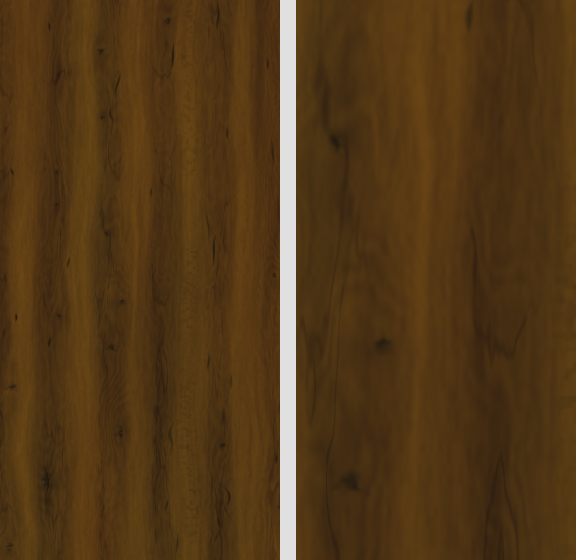
Left, the full canvas; right, a detail of the centre.
Write a WebGL 1 fragment shader that draws this texture.

```glsl
precision highp float;
// Dark walnut veneer: vertical grain bands, knots, cracks and fine pores.
uniform vec2 u_resolution;

float hash(vec2 p) {
  vec3 q = fract(vec3(p.xyx) * 0.1031);
  q += dot(q, q.yzx + 33.33);
  return fract((q.x + q.y) * q.z);
}

float noise(vec2 p) {
  vec2 i = floor(p), f = fract(p);
  f = f * f * (3.0 - 2.0 * f);
  return mix(mix(hash(i), hash(i + vec2(1.0, 0.0)), f.x),
             mix(hash(i + vec2(0.0, 1.0)), hash(i + vec2(1.0)), f.x), f.y);
}

float fbm(vec2 p) {
  float sum = 0.0, amp = 0.53;
  for (int i = 0; i < 4; i++) {
    sum += amp * noise(p);
    p = p * 2.03 + vec2(17.3, 9.1);
    amp *= 0.5;
  }
  return sum;
}

// Scattered features sit near the dark bands, spread evenly along the height.
vec2 scatter(float id, float count, float spread) {
  float band = floor(hash(vec2(id, 3.7)) * 6.0);
  float x = 0.005 + band * 0.195 + (hash(vec2(id, 8.2)) - 0.5) * spread;
  return vec2(x, (id + hash(vec2(id, 5.1))) / count * 2.0);
}

void main() {
  vec2 p = gl_FragCoord.xy / u_resolution.x;

  // Knots push the grain aside and darken their surroundings.
  vec2 grain = p;
  float halo = 0.0, core = 0.0;
  for (int i = 0; i < 18; i++) {
    float id = float(i);
    vec2 d = p - scatter(id, 18.0, 0.09);
    float size = mix(0.45, 1.25, hash(vec2(id, 12.4)));
    vec2 e = d / size;
    float reach = exp(-dot(e * vec2(11.0, 8.0), e * vec2(11.0, 8.0)));
    grain.x -= 0.022 * size * reach * d.x / (abs(d.x) + 0.015);
    halo += exp(-dot(e * vec2(32.0, 8.0), e * vec2(32.0, 8.0)));
    e += (vec2(noise(p * 90.0), noise(p * 90.0 + 31.0)) - 0.5) * 0.022;
    core += exp(-dot(e * vec2(95.0, 85.0), e * vec2(95.0, 85.0)));
  }

  // Cracks: thin, slanted, tapering dark strokes.
  float crack = 0.0;
  for (int i = 0; i < 28; i++) {
    float id = float(i) + 40.0;
    vec2 d = p - scatter(id, 28.0, 0.10) + vec2(0.0, 80.0 / 28.0);
    float len = mix(0.015, 0.065, hash(vec2(id, 2.9)));
    float slant = (hash(vec2(id, 6.6)) - 0.5) * 0.3;
    float bend = (noise(vec2(id, p.y * 22.0)) - 0.5) * 0.016;
    float taper = max(0.0, 1.0 - d.y * d.y / (len * len));
    float side = (d.x - slant * d.y - bend) / (0.001 + 0.0032 * taper);
    crack += taper * exp(-side * side) * mix(0.4, 1.0, hash(vec2(id, 1.3)));
  }

  // Broad light and dark bands, wavering along the height.
  float sway = (fbm(vec2(grain.x * 4.0, grain.y * 2.2)) - 0.5) * 0.07;
  float x = grain.x + sway;
  float band = cos(6.2832 * (x - 0.1) / 0.195);
  float clouds = fbm(vec2(x * 13.0, grain.y * 1.3) + 4.0) - 0.5;
  float streaks = fbm(vec2(x * 42.0, grain.y * 1.7) + 20.0) - 0.5;
  float tone = 0.60 + 0.21 * band + 0.85 * clouds + 0.50 * streaks;

  // Growth lines arch through the wood, clearer near dark bands and knots.
  float field = x * 2.2 + fbm(vec2(grain.x * 7.0, grain.y * 2.4) + 50.0);
  float lines = sin(field * 95.0 + 2.0 * noise(grain * vec2(30.0, 6.0)));
  float clarity = 0.02 + 0.05 * smoothstep(0.3, -0.8, band) + 0.06 * min(halo, 1.0);
  tone += lines * clarity;

  // Dark veins inside the heart bands.
  float vein = abs(fbm(vec2(grain.x * 17.0, grain.y * 2.6) + 77.0) - 0.5);
  tone -= 0.30 * smoothstep(0.03, 0.0, vein) * smoothstep(0.1, -0.8, band);

  // Long fibres, fine pores, and ray flecks along one light band.
  tone += (noise(vec2(x * 105.0, grain.y * 5.0) + 60.0) - 0.5) * 0.14;
  tone += (noise(p * vec2(130.0, 20.0)) - 0.5) * 0.17;
  tone += (noise(p * vec2(200.0, 80.0) + 9.0) - 0.5) * 0.14;
  float fleckBand = exp(-pow((x - 0.68) / 0.03, 2.0)) * smoothstep(0.35, 0.6, noise(vec2(3.0, p.y * 4.0)));
  tone -= fleckBand * 0.24 * smoothstep(0.5, 0.8, noise(p * vec2(85.0, 120.0)));

  tone -= 0.22 * min(halo, 1.3);
  tone = clamp(tone, -0.25, 1.2);

  vec3 darkWood = vec3(0.235, 0.150, 0.067);
  vec3 lightWood = vec3(0.385, 0.253, 0.079);
  vec3 color = mix(darkWood, lightWood, tone);

  // Slow drift between reddish and olive brown.
  float hue = noise(vec2(p.x * 6.0, p.y * 0.8) + 13.0) - 0.5;
  color += vec3(0.012, -0.014, -0.004) * hue;

  vec3 knotColor = vec3(0.120, 0.095, 0.060);
  color = mix(color, knotColor, clamp(0.8 * core + crack, 0.0, 0.9));
  gl_FragColor = vec4(color, 1.0);
}
```
